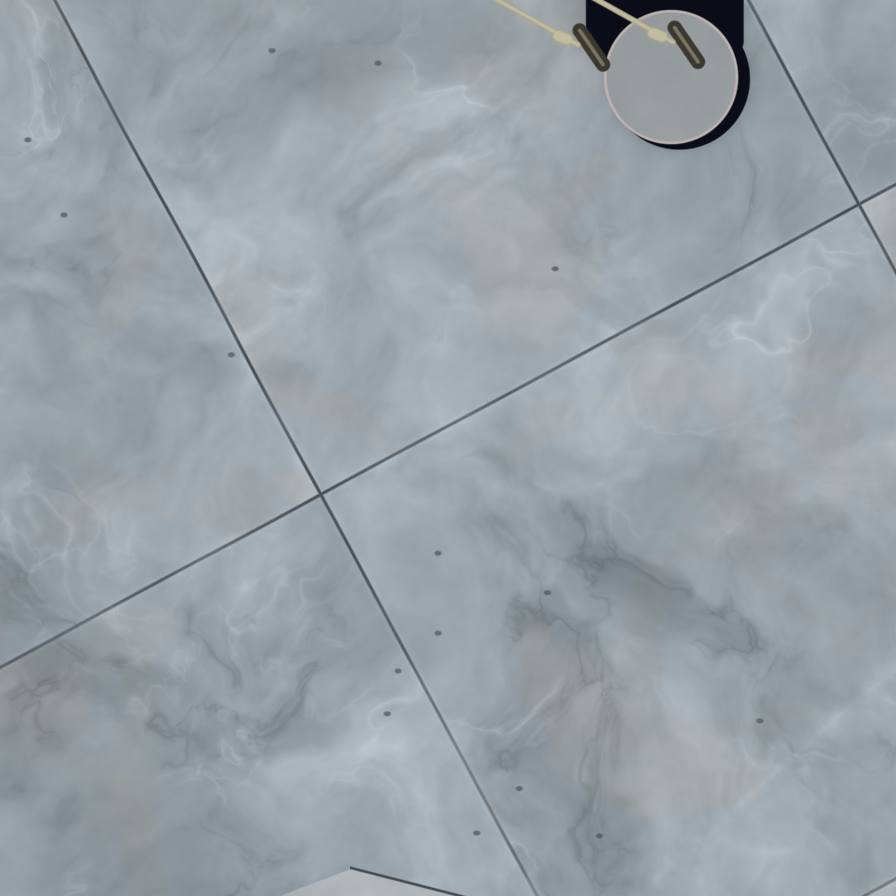
A Shadertoy shader for this texture:

```glsl
// Large square stone tiles laid at a slant, with thin dark joints.
// Each tile gets its own warped noise for clouds, flakes and pale veins;
// a suction lifter with two wires and a pale offcut lie on top.

float hash(vec2 p) {
    return fract(sin(dot(p, vec2(127.1, 311.7))) * 43758.5453);
}

float noise(vec2 p) {
    vec2 i = floor(p), f = fract(p);
    f = f * f * (3.0 - 2.0 * f);
    return mix(mix(hash(i), hash(i + vec2(1, 0)), f.x),
               mix(hash(i + vec2(0, 1)), hash(i + vec2(1, 1)), f.x), f.y);
}

float fbm(vec2 p) {
    float sum = 0.0, amp = 0.5;
    for (int i = 0; i < 5; i++) {
        sum += amp * noise(p);
        p = mat2(1.6, 1.2, -1.2, 1.6) * p + 7.3;
        amp *= 0.5;
    }
    return sum / 0.97;
}

float segment(vec2 p, vec2 a, vec2 b) {
    vec2 d = b - a;
    return length(p - a - d * clamp(dot(p - a, d) / dot(d, d), 0.0, 1.0));
}

// Coverage of a shape from its signed distance
float cover(float d) {
    float aa = 1.0 / iResolution.y;
    return smoothstep(aa, -aa, d);
}

// Thin bright ridge along the middle level of a noise field
float vein(vec2 p, float sharpness) {
    return exp(-sharpness * abs(fbm(p) - 0.5));
}

vec3 stone(vec2 uv, vec2 tile) {
    vec2 p = uv + 13.0 * vec2(hash(tile), hash(tile + 4.7));
    vec2 warp = vec2(fbm(p * 4.0), fbm(p * 4.0 + 31.0)) - 0.5;
    float cloud = fbm(p * 5.0 + 3.0 * warp) - 0.5;
    float fine = fbm(p * 24.0 + 6.0 * warp) - 0.5;
    float tone = 0.20 * cloud + 0.12 * fine + 0.02 * (fbm(p * 95.0) - 0.5);

    // Broad light and dark patches: centre, radius, strength
    vec4 patches[11] = vec4[11](
        vec4(0.36, 0.93, 0.06, -0.08), vec4(0.49, 0.95, 0.06, -0.07),
        vec4(0.43, 0.66, 0.05, -0.06), vec4(0.47, 0.34, 0.07, -0.08),
        vec4(0.72, 0.36, 0.07, -0.06), vec4(0.10, 0.06, 0.09, -0.07),
        vec4(0.94, 0.90, 0.08, -0.07), vec4(0.03, 0.33, 0.05, -0.07),
        vec4(0.50, 0.86, 0.10, 0.04), vec4(0.30, 0.69, 0.09, 0.04),
        vec4(0.57, 0.38, 0.08, 0.04));
    for (int i = 0; i < 11; i++) {
        vec2 d = (uv + 0.22 * warp - patches[i].xy) / patches[i].z;
        tone += patches[i].w * exp(-dot(d, d)) * (0.8 + 2.5 * fine);
    }

    // Pale veins, dark flakes and one long streak
    float veined = smoothstep(0.42, 0.65, fbm(p * 6.0 + 50.0));
    tone += 0.07 * veined * vein(p * 6.0 + 2.0 * warp + 9.0, 55.0);
    tone += 0.04 * veined * vein(p * 13.0 + 3.0 * warp, 40.0);
    tone -= 0.07 * smoothstep(0.0, -0.2, cloud) * vein(p * 11.0 + 4.0 * warp + 70.0, 30.0);
    float streak = segment(uv + 0.06 * warp, vec2(0.72, 0.02), vec2(1.02, 0.27));
    tone += 0.07 * exp(-streak * 130.0) * (0.7 + 2.0 * fine);

    float warm = smoothstep(0.48, 0.70, fbm(p * 7.0 - 2.0 * warp + 90.0));
    float shade = 0.025 * smoothstep(0.7, 0.0, length(uv * vec2(1.0, 0.7)));
    return vec3(0.605, 0.645, 0.675) + (tone - shade) * vec3(1.0, 1.0, 1.05)
         + warm * vec3(0.015, -0.004, -0.022);
}

void mainImage(out vec4 fragColor, in vec2 fragCoord) {
    vec2 uv = fragCoord / iResolution.xy;

    // Slanted square grid with a crossing left of the centre
    vec2 grid = mat2(0.880, -0.474, 0.474, 0.880) * (uv - vec2(0.358, 0.448)) / 0.682;
    grid += 0.003 * (vec2(noise(uv * 7.0), noise(uv * 7.0 + 20.0)) - 0.5);
    vec3 col = stone(uv, floor(grid));

    // Joints, fading in and out, with a faint worn edge
    vec2 joint = abs(fract(grid + 0.5) - 0.5) * 0.682;
    float gap = min(joint.x, joint.y);
    float wear = 0.55 + 0.4 * noise(uv * 17.0) - 0.25 * smoothstep(0.4, 0.1, uv.y);
    col += 0.025 * exp(-abs(gap - 0.004) * 500.0);
    col = mix(col, vec3(0.25, 0.27, 0.29), cover(gap - 0.0017) * wear);

    // Sparse dark specks
    vec2 cell = floor(uv * 22.0);
    vec2 spot = fract(uv * 22.0) - 0.2 - 0.6 * vec2(hash(cell), hash(cell + 8.0));
    float speck = cover((length(spot * vec2(0.7, 1.0)) - 0.06) / 22.0);
    col = mix(col, vec3(0.3, 0.32, 0.35), 0.7 * speck * step(0.965, hash(cell + 3.0)));

    // Pale offcut at the bottom with a dark right edge
    vec2 corner = uv - vec2(0.391, 0.030);
    float offcut = corner.y + max(-0.382 * corner.x, 0.256 * corner.x);
    col = mix(col, vec3(0.27, 0.29, 0.31), cover(offcut - 0.003) * step(0.0, corner.x));
    col = mix(col, vec3(0.69, 0.71, 0.73) + 0.08 * (fbm(uv * 30.0) - 0.5), cover(offcut));

    // Lifter: soft shadow, dark body, grey disc with a pale rim
    vec2 box = abs(uv - vec2(0.742, 1.0)) - vec2(0.066, 0.045);
    float body = length(max(box, 0.0)) + min(max(box.x, box.y), 0.0) - 0.022;
    body = min(body, length(uv - vec2(0.758, 0.912)) - 0.079);
    col *= 1.0 - 0.12 * exp(-max(body, 0.0) * 90.0);
    col = mix(col, vec3(0.04, 0.05, 0.09), cover(body));
    float disc = length(uv - vec2(0.749, 0.914)) - 0.075;
    col = mix(col, vec3(0.74, 0.70, 0.69), cover(disc));
    col = mix(col, vec3(0.59, 0.61, 0.62) + 0.06 * (fbm(uv * 18.0) - 0.5), cover(disc + 0.003));

    // Two cream wires, each ending in a bead and a dark clip
    for (int i = 0; i < 2; i++) {
        vec2 p = uv - vec2(0.645, 0.95) - float(i) * vec2(0.106, 0.003);
        float clip = segment(p, vec2(0.002, 0.016), vec2(0.028, -0.022));
        col = mix(col, vec3(0.23, 0.22, 0.19), cover(clip - 0.008));
        col = mix(col, vec3(0.48, 0.46, 0.38), cover(clip - 0.002));
        float wire = segment(p, vec2(-0.12, 0.067), vec2(0.0)) - 0.0032;
        wire = min(wire, segment(p, vec2(-0.022, 0.010), vec2(-0.012, 0.006)) - 0.007);
        col = mix(col, vec3(0.76, 0.74, 0.63) - 0.1 * smoothstep(-0.003, 0.0, wire), cover(wire));
    }

    fragColor = vec4(clamp(col, 0.0, 1.0), 1.0);
}
```
